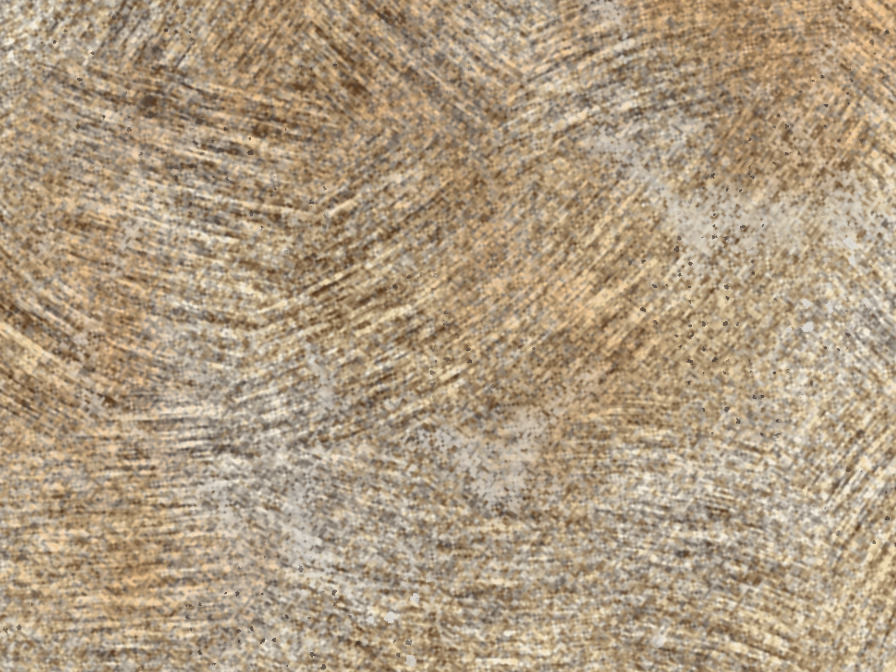
Reproduce this texture procedurally as a Shadertoy shader.

```glsl
const vec3 WARM_DARK  = vec3(0.49, 0.38, 0.26);
const vec3 WARM_LIGHT = vec3(0.86, 0.78, 0.63);
const vec3 GREY_DARK  = vec3(0.48, 0.44, 0.40);
const vec3 GREY_LIGHT = vec3(0.88, 0.85, 0.79);
const vec3 RUST       = vec3(0.70, 0.49, 0.29);
const vec3 CHALK      = vec3(0.82, 0.81, 0.79);
const vec3 PIT        = vec3(0.25, 0.20, 0.18);

const float PATCHES     = 2.5;   // brushed patches per canvas height
const float PATCH_EDGE  = 24.0;  // higher is a crisper border
const float ARC_BEND    = 0.7;
const float BRISTLES    = 135.0; // bristle lines per canvas height
const float GRAIN       = 215.0; // sand grains per canvas height
const float STREAK_GAIN = 0.58;
const float GRAIN_GAIN  = 0.52;
const float MEAN_TONE   = 0.57;

float hash(vec2 cell, float seed) {
    uvec2 q = uvec2(ivec2(floor(cell))) * uvec2(1597u, 3251u);
    uint n = (q.x ^ (q.y << 7)) + uint(seed) * 7919u;
    n = (n ^ (n >> 16)) * 73244475u;
    n = (n ^ (n >> 15)) * 73244475u;
    return float((n ^ (n >> 16)) & 65535u) / 65535.0;
}

// Value noise from -1 to 1
float noise(vec2 p, float seed) {
    vec2 i = floor(p), f = fract(p);
    f = f * f * (3.0 - 2.0 * f);
    float low  = mix(hash(i, seed), hash(i + vec2(1, 0), seed), f.x);
    float high = mix(hash(i + vec2(0, 1), seed), hash(i + vec2(1, 1), seed), f.x);
    return 2.0 * mix(low, high, f.y) - 1.0;
}

// Rotated octaves hide the lattice
vec2 turn(vec2 p) { return mat2(0.8, 0.6, -0.6, 0.8) * p; }

float fbm(vec2 p, float seed) {
    float sum = 0.0, gain = 0.55;
    for (int i = 0; i < 4; i++) {
        p = turn(p);
        sum += gain * noise(p, seed + float(i));
        p *= 2.0;
        gain *= 0.55;
    }
    return sum;
}

// Bristle marks of one patch, along gently bent arcs
float bristles(vec2 offset, float angle, float bend, float seed) {
    vec2 dir = vec2(cos(angle), sin(angle));
    float along = dot(offset, dir);
    float across = dot(offset, vec2(-dir.y, dir.x)) + bend * along * along;
    return 0.60 * noise(vec2(along * 11.0, across * BRISTLES), seed)
         + 0.60 * noise(vec2(along * 36.0, across * BRISTLES * 1.7), seed + 1.0);
}

// Overlapping patches: x is the streak, y is the tone of the patch
vec2 brushedPatches(vec2 p) {
    vec2 ragged = p + 0.03 * vec2(fbm(p * 9.0, 11.0), fbm(p * 9.0, 21.0));
    vec2 home = floor(ragged * PATCHES);
    vec2 sum = vec2(0.0);
    float total = 0.0;
    for (int y = -1; y <= 1; y++)
    for (int x = -1; x <= 1; x++) {
        vec2 cell = home + vec2(x, y);
        vec2 site = cell + 0.15 + 0.7 * vec2(hash(cell, 31.0), hash(cell, 32.0));
        vec2 gap = ragged * PATCHES - site;
        float weight = exp(-PATCH_EDGE * dot(gap, gap)) + 1e-20;
        float angle = 2.2 * (hash(cell, 33.0) - 0.45);
        float bend = ARC_BEND * (2.0 * hash(cell, 34.0) - 1.0);
        vec2 offset = p - site / PATCHES + 0.002 * noise(p * 16.0, 35.0);
        float seed = 40.0 + floor(900.0 * hash(cell, 36.0));
        sum += weight * vec2(bristles(offset, angle, bend, seed), hash(cell, 37.0) - 0.5);
        total += weight;
    }
    return sum / total;
}

// Scattered ragged spots, one at most per cell
float spots(vec2 p, float scale, float share, float radius, float seed) {
    vec2 q = p * scale, cell = floor(q);
    vec2 centre = cell + 0.35 + 0.3 * vec2(hash(cell, seed), hash(cell, seed + 1.0));
    float size = radius * (0.35 + 0.65 * hash(cell, seed + 2.0));
    float d = length(q - centre) + 0.25 * fbm(q * 3.5, seed + 3.0);
    return step(hash(cell, seed + 4.0), share) * (1.0 - smoothstep(size - 0.06, size + 0.06, d));
}

void mainImage(out vec4 fragColor, in vec2 fragCoord) {
    vec2 p = fragCoord / iResolution.y;
    float side = fragCoord.x / iResolution.x - 0.5;

    // Brush relief, sand and broad clouds
    vec2 brushed = brushedPatches(p);
    float cloud = fbm(p * 3.0, 51.0);
    float wear = clamp(0.85 + 0.8 * fbm(p * 5.0, 61.0), 0.25, 1.3);
    float grain = 0.80 * noise(turn(p) * GRAIN, 71.0) + 0.50 * noise(p * GRAIN * 0.55, 72.0);
    float tone = MEAN_TONE + STREAK_GAIN * wear * brushed.x + GRAIN_GAIN * grain
               + 0.18 * brushed.y + 0.24 * cloud + 0.18 * side;
    tone = clamp(tone, -0.35, 1.2);

    // Warm and grey minerals, then rust stains
    float warmth = 0.52 + 0.4 * noise(turn(p) * GRAIN * 0.6, 81.0) + 0.5 * fbm(p * 4.0, 82.0) + 0.2 * side;
    vec3 color = mix(mix(GREY_DARK, GREY_LIGHT, tone),
                     mix(WARM_DARK, WARM_LIGHT, tone), smoothstep(0.15, 0.85, warmth));
    float rust = smoothstep(0.05, 0.75, fbm(p * 2.8 + 5.0, 91.0) + 0.28 * grain);
    color = mix(color, RUST * (0.62 + 0.6 * tone), 0.45 * rust);

    // Chalky smears along wandering seams, broken up by the sand
    float seam = 1.0 - abs(fbm(p * vec2(2.4, 1.5), 101.0));
    float smear = smoothstep(0.88, 1.0, seam)
                * smoothstep(0.0, 0.55, fbm(p * 7.0, 111.0) + 0.4 * grain);
    color = mix(color, CHALK, 0.60 * smear);

    // Clustered white flecks and sparse dark pits
    float flecks = spots(p, 32.0, 0.5, 0.28, 121.0) * smoothstep(0.38, 0.5, fbm(p * 2.5, 131.0));
    color = mix(color, CHALK * 1.06, 0.9 * flecks);
    float pits = spots(p, 55.0, 0.25, 0.18, 141.0) * smoothstep(0.0, 0.4, fbm(p * 4.0, 151.0));
    color = mix(color, PIT, 0.7 * pits);

    fragColor = vec4(clamp(color, 0.0, 1.0), 1.0);
}
```
